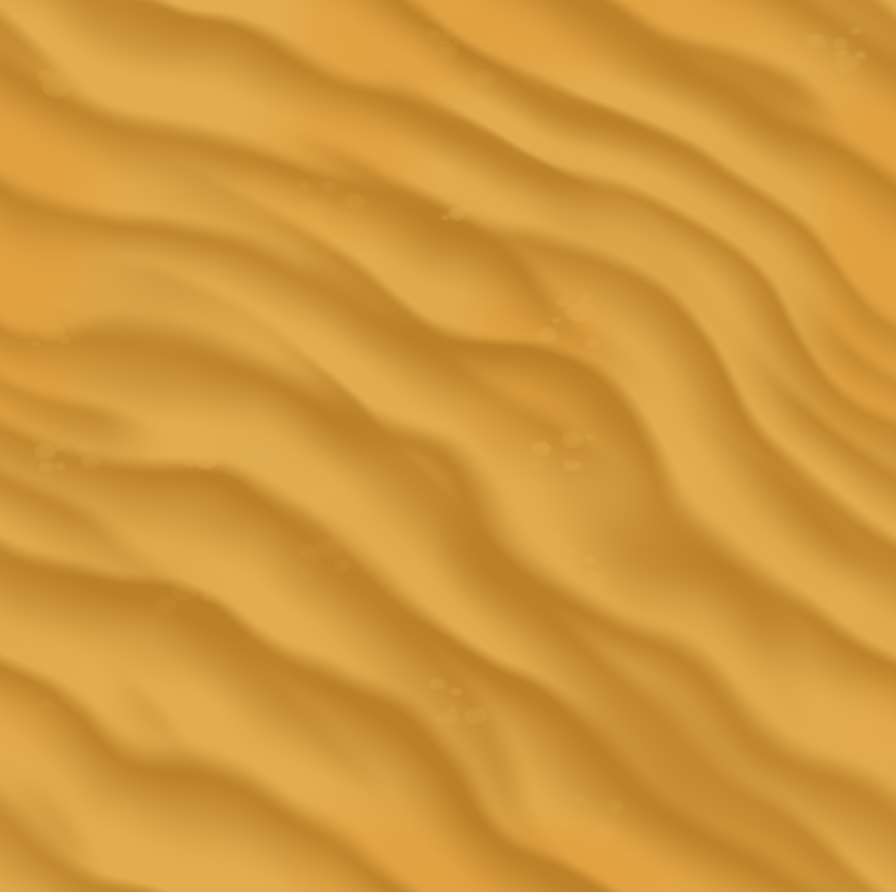
Give the GLSL for this texture, as a Shadertoy shader.

```glsl
#define LIGHT_SAND vec3(0.885, 0.675, 0.310)
#define SHADE_SAND vec3(0.735, 0.505, 0.155)
#define WARM_SAND vec3(0.885, 0.605, 0.215)
#define MAIN_WAVES vec2(4.0, 7.0)
#define SIDE_WAVES vec2(5.0, 6.0)
#define BEND 1.15
#define SIDE_STRENGTH 0.75
#define PEBBLE_CELLS 7.0
#define PEBBLE_CHANCE 0.32
#define PEBBLE_SIZE 0.10

float hash(vec2 p) {
    return fract(sin(dot(p, vec2(127.1, 311.7))) * 43758.5453);
}

// Value noise that wraps after a whole number of cells
float noise(vec2 uv, float cells, float seed) {
    vec2 p = uv * cells;
    vec2 i = floor(p);
    vec2 f = p - i;
    f = f * f * f * (f * (f * 6.0 - 15.0) + 10.0);
    vec2 a = mod(i, cells) + seed;
    vec2 b = mod(i + 1.0, cells) + seed;
    return mix(mix(hash(a), hash(vec2(b.x, a.y)), f.x),
               mix(hash(vec2(a.x, b.y)), hash(b), f.x), f.y);
}

float bend(vec2 uv, float seed) {
    return BEND * noise(uv, 3.0, seed)
         + 0.42 * noise(uv, 6.0, seed + 17.0)
         + 0.10 * noise(uv, 13.0, seed + 31.0);
}

// Shadow builds up slowly towards a crest, then breaks off at its edge
float rippleShade(float phase, float softness) {
    float f = fract(phase);
    float edge = mix(0.10, 0.36, softness);
    float rise = smoothstep(0.18, 0.88, f);
    return rise * (1.0 - smoothstep(1.0 - edge, 1.0, f)) * (1.0 + 0.5 * edge);
}

// Small clusters of faint rounded pebbles, each kept inside its cell
float pebbles(vec2 uv) {
    vec2 p = uv * PEBBLE_CELLS;
    vec2 cell = mod(floor(p), PEBBLE_CELLS);
    if (hash(cell + 71.0) > PEBBLE_CHANCE) return 0.0;
    vec2 center = 0.4 + 0.2 * vec2(hash(cell + 5.0), hash(cell + 9.0));
    float blur = 0.012 + PEBBLE_CELLS / iResolution.y;
    float cover = 0.0;
    for (int i = 0; i < 6; i++) {
        float n = float(i);
        vec2 key = cell + 13.0 * n;
        vec2 spread = vec2(hash(key + 3.3), hash(key + 7.7)) - 0.5;
        vec2 d = fract(p) - center - spread * vec2(0.46, 0.38);
        float radius = PEBBLE_SIZE * mix(0.7, 1.0, hash(key + 2.1)) / (1.0 + 0.35 * n);
        float dist = length(d * vec2(0.85, 1.15)) - radius;
        float disc = 1.0 - smoothstep(-blur, blur, dist);
        cover = max(cover, disc * mix(0.6, 1.0, hash(key + 4.9)));
    }
    return cover * mix(0.12, 0.5, hash(cell + 43.0));
}

void mainImage(out vec4 fragColor, in vec2 fragCoord) {
    vec2 uv = fragCoord / iResolution.xy;

    // Main ripples, with side ripples that split and join them
    float softness = noise(uv, 5.0, 53.0);
    float mainBend = bend(uv, 2.0);
    float mainShade = rippleShade(dot(uv, MAIN_WAVES) + mainBend, softness);
    mainShade *= mix(0.7, 1.05, noise(uv, 4.0, 83.0));
    float sidePhase = dot(uv, SIDE_WAVES) + 0.5 * mainBend + 0.6 * bend(uv, 97.0);
    float sideMask = smoothstep(0.4, 0.75, noise(uv, 4.0, 61.0));
    float sideShade = rippleShade(sidePhase, 1.0 - softness) * sideMask * SIDE_STRENGTH;
    float shade = 1.0 - (1.0 - min(mainShade, 1.0)) * (1.0 - sideShade);

    // Broad, painted unevenness
    shade += 0.16 * (noise(uv, 6.0, 29.0) - 0.5) + 0.06 * (noise(uv, 16.0, 37.0) - 0.5);
    shade = clamp(shade, 0.0, 1.0);
    vec3 color = mix(LIGHT_SAND, SHADE_SAND, shade);

    // Warm patches on the half-lit slopes
    float warmth = smoothstep(0.45, 0.9, noise(uv, 5.0, 41.0));
    color = mix(color, WARM_SAND, 0.6 * warmth * (1.0 - shade));

    color = mix(color, LIGHT_SAND, pebbles(uv));
    fragColor = vec4(color, 1.0);
}
```
